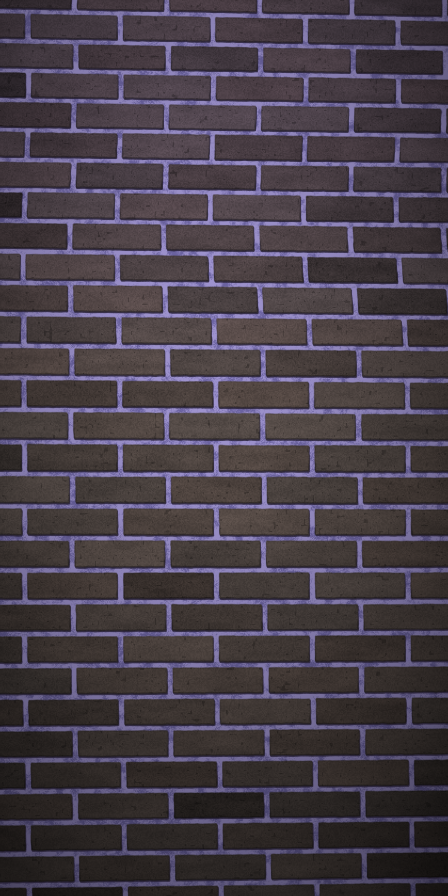
A WebGL 2 fragment shader for this texture:

```glsl
#version 300 es
precision highp float;
// Dark brick wall in running bond with raised lilac mortar, seen slightly askew.
// Warped rows and joints give cells; a rounded box per cell is the brick, and
// noise adds ragged edges, grain and wear under a soft central light.
uniform vec2 u_resolution;
out vec4 fragColor;

const float COURSE = 0.0697;   // height of one row, canvas width = 1
const float MORTAR = 0.0126;   // joint thickness
const vec3 BRICK_COOL = vec3(0.295, 0.250, 0.282);
const vec3 BRICK_WARM = vec3(0.295, 0.260, 0.245);
const vec3 MORTAR_LIGHT = vec3(0.585, 0.545, 0.765);
const vec3 MORTAR_DEEP = vec3(0.40, 0.37, 0.60);
const vec3 SHADOW = vec3(0.15, 0.125, 0.21);

float hash(vec2 p) {
  vec3 q = fract(p.xyx * vec3(0.1031, 0.1030, 0.0973));
  q += dot(q, q.yzx + 33.33);
  return fract((q.x + q.y) * q.z);
}

float noise(vec2 p) {
  vec2 i = floor(p), f = fract(p);
  f = f * f * (3.0 - 2.0 * f);
  float a = mix(hash(i), hash(i + vec2(1, 0)), f.x);
  float b = mix(hash(i + vec2(0, 1)), hash(i + vec2(1, 1)), f.x);
  return mix(a, b, f.y);
}

float fbm(vec2 p) {
  float sum = 0.0, amp = 0.5;
  for (int i = 0; i < 4; i++) {
    sum += amp * noise(p);
    p = p * 2.03 + 17.0;
    amp *= 0.5;
  }
  return sum;
}

float roundedBox(vec2 p, vec2 halfSize, float radius) {
  vec2 q = abs(p) - halfSize + radius;
  return length(max(q, 0.0)) + min(max(q.x, q.y), 0.0) - radius;
}

// Row coordinate, counted downward; rows tilt and bunch up near the top.
float rowCoord(vec2 p, float t) {
  float tilt = 0.0195 - 0.0313 * t;
  float bunching = 0.469 * pow(t, 1.5) * pow(1.0 - t, 3.5);
  return (p.y - tilt * p.x - 0.0242 + bunching) / COURSE;
}

float brickPitch(float t) {
  return 0.2065 + 0.0075 * smoothstep(0.17, 0.44, t);
}

// Horizontal position of the reference joint at relative depth t.
float jointAnchor(float t) {
  float dip = (t - 0.25) / 0.1;
  return 0.4766 + 0.0156 * t * t - 0.0078 * exp(-dip * dip);
}

float wallLight(vec2 p, float t) {
  vec2 d = vec2(p.x - 0.46, t - 0.40) * vec2(1.1, 1.05);
  float fade = 1.08 - 1.05 * dot(d, d);
  return fade * (1.0 - 0.20 * smoothstep(0.45, 1.0, t));
}

void main() {
  vec2 uv = gl_FragCoord.xy / u_resolution;
  float t = clamp(1.0 - uv.y, 0.0, 1.0);
  vec2 p = vec2(uv.x, 2.0 * t);
  float aa = 1.0 / u_resolution.x;

  // Cell layout: every other row shifts by half a brick
  float s = rowCoord(p, t);
  float row = floor(s);
  float pitch = brickPitch(t);
  float jitter = 0.004 * (hash(vec2(row, 7.0) + 50.0) - 0.5);
  float u = (p.x - jointAnchor(t) - jitter) / pitch + 0.5 * mod(row, 2.0);
  vec2 id = vec2(floor(u), row) + 60.0;
  vec2 q = (vec2(fract(u), s - row) - 0.5) * vec2(pitch, COURSE);

  // Brick shape with uneven edges, and its shadow on the mortar
  vec2 halfSize = 0.5 * (vec2(pitch, COURSE) - MORTAR);
  halfSize -= 0.0010 * (vec2(hash(id + 3.0), hash(id + 9.0)) - 0.5);
  float ragged = 0.0022 * (fbm(p * 75.0) - 0.47);
  float brickDist = roundedBox(q, halfSize, 0.003) + ragged;
  float shadeDist = roundedBox(q - vec2(0.0012, 0.0028), halfSize, 0.003) + ragged;
  float brickMask = 1.0 - smoothstep(-aa, aa, brickDist);
  float shadeMask = 1.0 - smoothstep(-0.0012, 0.0018, shadeDist);

  // Brick face: tint, single-brick tone, streaks, grain and pits
  float light = wallLight(p, t);
  float grain = noise(p * 420.0) - 0.5;
  float streaks = fbm(p * vec2(14.0, 50.0)) - 0.47;
  float tone = 0.89 + 0.24 * hash(id) + 0.28 * streaks + 0.20 * grain;
  tone -= 0.18 * step(0.92, hash(id + 21.0));
  vec3 brick = mix(BRICK_COOL, BRICK_WARM, smoothstep(0.1, 0.5, t));
  brick += vec3(0.012, 0.0, -0.006) * (hash(id + 31.0) - 0.3);
  brick *= tone * light;
  float pit = smoothstep(0.83, 0.95, noise(p * 150.0 + 40.0));
  brick *= 1.0 - 0.22 * pit;
  float rim = smoothstep(-0.0045, 0.0, brickDist);
  brick *= 1.0 - rim * (0.12 + 0.30 * smoothstep(0.0, 0.02, q.y));

  // Mortar: mottled lilac, dark below and beside each brick
  float mottled = fbm(p * 60.0 + 80.0) + 0.25 * grain;
  vec3 mortar = mix(MORTAR_DEEP, MORTAR_LIGHT, smoothstep(0.15, 0.60, mottled));
  mortar *= mix(1.0, light, 0.75);
  mortar = mix(mortar, SHADOW, 0.85 * shadeMask);

  fragColor = vec4(mix(mortar, brick, brickMask), 1.0);
}
```
